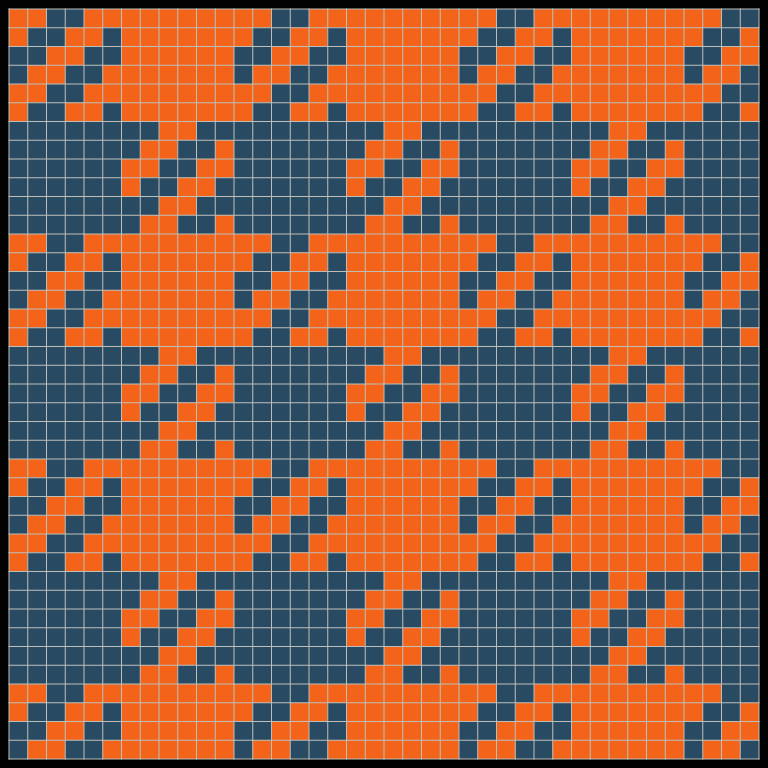
A WebGL 1 fragment shader for this pattern:

```glsl
precision highp float;
// A 40 x 40 grid of two-colour squares inside a black margin, ruled in pale grey.
// Six-cell blocks alternate plain and diagonal twill, and the ground colour swaps
// with every band of blocks; lines use exact box-filter coverage.

uniform vec2 u_resolution;

const float CELLS = 40.0;        // cells along each side
const float BLOCK = 6.0;         // cells along one block
const float MARGIN = 6.0 / 512.0;
const float LINE_WIDTH = 0.054;  // in cells

const vec3 BLACK = vec3(0.008);
const vec3 NAVY = vec3(0.157, 0.290, 0.388);
const vec3 ORANGE = vec3(0.953, 0.392, 0.102);
const vec3 RULE = vec3(0.745, 0.745, 0.725);

// Share of a pixel centred at x that lies between lo and hi.
float spanCoverage(float x, float lo, float hi, float pixel) {
  float overlap = min(hi, x + 0.5 * pixel) - max(lo, x - 0.5 * pixel);
  return clamp(overlap / pixel, 0.0, 1.0);
}

// Coverage of the nearest rule along one axis.
float ruleCoverage(float x, float width, float pixel) {
  float nearest = clamp(floor(x + 0.5), 0.0, CELLS);
  return spanCoverage(x - nearest, -0.5 * width, 0.5 * width, pixel);
}

// Colour of the square at p, measured in cells from the top left.
vec3 cellColor(vec2 p) {
  vec2 inside = step(vec2(0.0), p) * step(p, vec2(CELLS));
  vec2 cell = floor(p);
  vec2 parity = mod(floor(cell / BLOCK), 2.0);
  vec2 local = mod(cell, BLOCK);

  // Diagonal twill appears only where both block parities agree.
  float twill = step(1.5, mod(local.x + local.y, 4.0));
  float patterned = 1.0 - abs(parity.x - parity.y);
  float navy = abs(parity.y - twill * patterned);
  return mix(BLACK, mix(ORANGE, NAVY, navy), inside.x * inside.y);
}

// Average of four samples, which softens the cell borders.
vec3 smoothCells(vec2 p, float pixel) {
  vec3 sum = vec3(0.0);
  for (int j = 0; j < 2; j++) {
    for (int i = 0; i < 2; i++) {
      sum += cellColor(p + (vec2(float(i), float(j)) - 0.5) * 0.5 * pixel);
    }
  }
  return sum * 0.25;
}

// Coverage of the whole ruled grid, including its outer frame.
float gridCoverage(vec2 p, float width, float pixel) {
  float lo = -0.5 * width;
  float hi = CELLS + 0.5 * width;
  float vertical = ruleCoverage(p.x, width, pixel) * spanCoverage(p.y, lo, hi, pixel);
  float horizontal = ruleCoverage(p.y, width, pixel) * spanCoverage(p.x, lo, hi, pixel);
  return 1.0 - (1.0 - vertical) * (1.0 - horizontal);
}

void main() {
  // Centre the square panel and convert to cell units, rows counted downwards.
  float side = min(u_resolution.x, u_resolution.y);
  float cellsPerCanvas = CELLS / (1.0 - 2.0 * MARGIN);
  float pixel = cellsPerCanvas / side;
  vec2 p = (gl_FragCoord.xy - 0.5 * u_resolution) * pixel;
  p = vec2(p.x, -p.y) + 0.5 * CELLS;

  vec3 color = smoothCells(p, pixel);
  color = mix(color, RULE, gridCoverage(p, LINE_WIDTH, pixel));
  gl_FragColor = vec4(color, 1.0);
}
```
